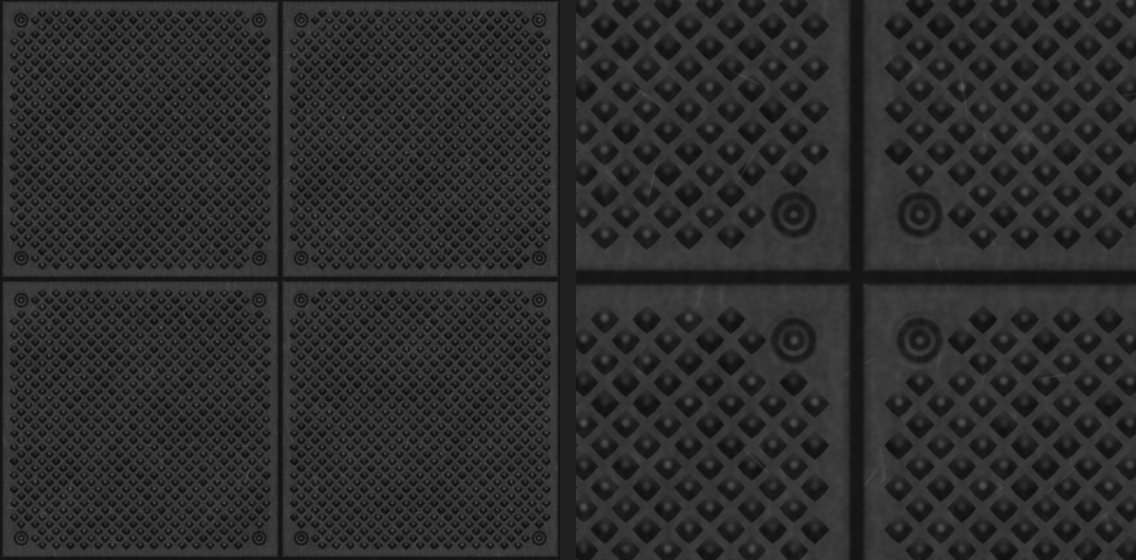
Left, the full canvas; right, a detail of the centre.
Reproduce this texture procedurally as a Shadertoy shader.

```glsl
// Dark rubber floor panels, two by two, with diamond studs and a bolt in every corner.
const float TAU = 6.2831853;

float hash(vec2 p) {
    vec3 q = fract(vec3(p.xyx) * vec3(0.1031, 0.1030, 0.0973));
    q += dot(q, q.yzx + 33.33);
    return fract((q.x + q.y) * q.z);
}

// Distance to the nearest scattered point; wraps after "period" cells.
float cellular(vec2 uv, vec2 period) {
    vec2 p = uv * period, cell = floor(p);
    float nearest = 2.0;
    for (int y = -1; y <= 1; y++)
    for (int x = -1; x <= 1; x++) {
        vec2 c = cell + vec2(x, y);
        vec2 id = mod(c, period);
        vec2 point = c + vec2(hash(id), hash(id + 517.0));
        nearest = min(nearest, length(p - point));
    }
    return nearest;
}

// Sparse short scratches, one at most in each cell.
float scratches(vec2 uv, float period, float aa) {
    vec2 p = fract(uv) * period;
    vec2 id = floor(p);
    float angle = TAU * hash(id + 71.0);
    vec2 dir = vec2(cos(angle), sin(angle));
    vec2 q = fract(p) - 0.35 - 0.3 * vec2(hash(id + 13.0), hash(id + 29.0));
    float along = clamp(dot(q, dir), -0.2, 0.2);
    float d = length(q - dir * along);
    float line = 1.0 - smoothstep(0.0, 0.01 + aa * period, d);
    return line * step(0.6, hash(id + 43.0)) * (1.0 - 3.0 * abs(along));
}

void mainImage(out vec4 fragColor, in vec2 fragCoord) {
    vec2 uv = fragCoord / iResolution.xy;
    float aa = 1.0 / iResolution.y;

    // Panel coordinates, centred
    vec2 shifted = uv * 2.0 - vec2(0.001, 0.003);
    vec2 p = fract(shifted) - 0.5;
    vec2 panelId = mod(floor(shifted), 2.0);

    // Rubber grain: upright fibres, fine speckle and broad mottling
    float fibre = cellular(uv + vec2(0.004 * sin(TAU * 5.0 * uv.y), 0.0), vec2(130.0, 48.0)) - 0.5;
    float speckle = cellular(uv, vec2(210.0)) - 0.5;
    float mottle = sin(TAU * (3.0 * uv.x + 2.0 * uv.y) + 2.0 * sin(TAU * (uv.x - 4.0 * uv.y)))
                 + sin(TAU * (5.0 * uv.y - 4.0 * uv.x) + 2.0 * sin(TAU * 3.0 * uv.x));
    float grain = 0.035 * fibre + 0.035 * speckle + 0.004 * mottle;

    float edge = 0.5 - max(abs(p.x), abs(p.y));
    float shade = 0.222 + 0.012 * (1.0 - smoothstep(0.03, 0.045, edge));

    // Staggered studs: nearest lattice point whose two indices have an even sum
    vec2 u = p * 40.0;
    vec2 diag = round(vec2(u.x + u.y, u.x - u.y) * 0.5);
    vec2 id = vec2(diag.x + diag.y, diag.x - diag.y);
    vec2 q = u - id;
    float present = step(max(abs(id.x), abs(id.y)), 18.5)
                  * step(1.6, length(abs(id) - 17.0));
    float rnd = hash(id + 50.0 + panelId * 97.0);

    float diamond = mix(abs(q.x) + abs(q.y), length(q) * 1.25, 0.25);
    float soft = 0.06 + 40.0 * aa;
    float stud = 1.0 - smoothstep(0.72 - soft, 0.72 + soft, diamond);
    float face = mix(0.098, 0.185, smoothstep(-0.15, 0.5, q.y - 0.25 * abs(q.x)));
    face += 0.025 * (rnd - 0.5);
    float tip = 1.0 - smoothstep(0.05, 0.3, length(q - vec2(0.0, 0.06)));
    face += (0.06 + 0.12 * rnd) * tip;
    shade = mix(shade, face, stud * present);

    // Bolts: recessed disc, raised ring and a bright centre
    vec2 b = vec2(abs(p.x) - 0.425, abs(p.y) - 0.425);
    float r = length(b);
    float up = b.y * sign(p.y) / max(r, 0.001);
    float recess = 1.0 - smoothstep(0.024, 0.030, r);
    float ring = 1.0 - smoothstep(0.001, 0.005, abs(r - 0.0155));
    float centre = 1.0 - smoothstep(0.002, 0.007, r);
    float bolt = 0.115 + (0.085 - 0.035 * up) * ring + 0.14 * centre;
    shade = mix(shade, bolt, recess);
    shade += 0.02 * (1.0 - smoothstep(0.001, 0.004, abs(r - 0.033))) * -up;

    // Wear, then the dark joints with their soft bevel
    shade += grain + 0.07 * scratches(uv, 17.0, aa);
    shade += 0.04 * smoothstep(0.82, 0.95, hash(id + 9.0)) * smoothstep(0.1, 0.4, fibre);
    float panel = smoothstep(0.005, 0.0125, edge);
    shade = mix(0.085 + 0.4 * grain, shade, panel);
    shade -= 0.025 * panel * (1.0 - smoothstep(0.0125, 0.02, edge));

    fragColor = vec4(vec3(clamp(shade, 0.0, 1.0)), 1.0);
}
```
